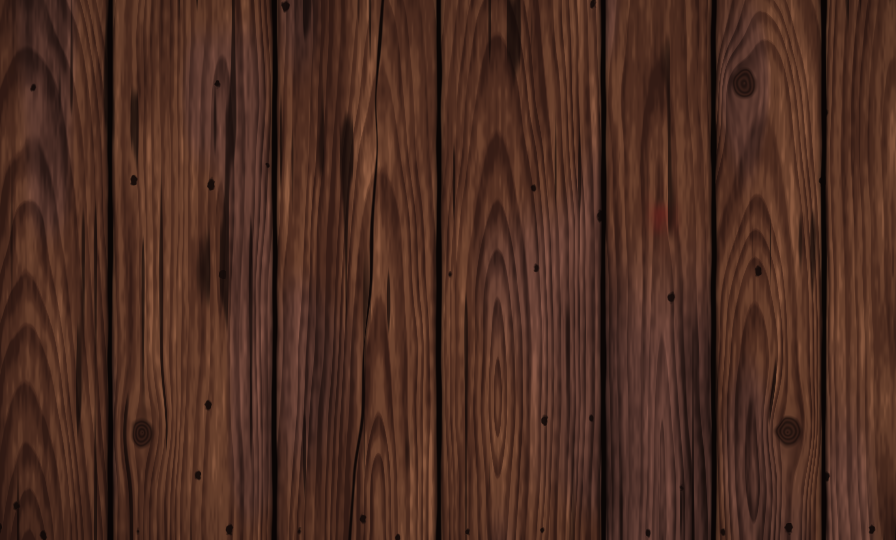
Give the GLSL for this texture, as a Shadertoy shader.

```glsl
#define PLANK_W 0.123
#define EXTRA_W 0.0605
#define GAP 0.0027
#define RING 0.0085
#define KNOT_R 0.014
#define GROOVE vec3(0.06, 0.03, 0.025)
#define DARK vec3(0.20, 0.105, 0.078)
#define MID vec3(0.30, 0.17, 0.12)
#define LIGHT vec3(0.40, 0.245, 0.17)
#define GLOW vec3(0.53, 0.34, 0.24)
#define ASH vec3(0.31, 0.20, 0.19)
#define STAIN vec3(0.42, 0.11, 0.10)

float hash(vec2 p) {
    return fract(sin(dot(p, vec2(127.1, 311.7))) * 43758.5453);
}

float noise(vec2 p) {
    vec2 i = floor(p), f = fract(p);
    f = f * f * (3.0 - 2.0 * f);
    vec2 e = vec2(1.0, 0.0);
    return mix(mix(hash(i), hash(i + e), f.x),
               mix(hash(i + e.yx), hash(i + e.xx), f.x), f.y);
}

// Left edge of a plank: the second to fourth planks are wider
float plankEdge(float i) {
    return PLANK_W * i + EXTRA_W * clamp(i - 1.0, 0.0, 3.0);
}

vec2 knotCentre(float k) {
    return vec2(0.159 + 0.672 * min(k, 1.0) + 0.048 * max(k - 1.0, 0.0),
                0.12 + 0.39 * mod(k, 2.0));
}

// Growth rings cut lengthwise: straight at the sides, arched at the core
float growthRings(vec2 q, float id, float left, float right) {
    float core = mix(left, right, 0.25 + 0.55 * hash(vec2(id, 3.0)));
    float slope = mix(0.06, 0.13, hash(vec2(id, 5.0)));
    float depth = (q.y - mix(-0.2, 0.8, hash(vec2(id, 9.0)))) * slope;
    float wave = 0.022 * noise(vec2(q.x * 9.0 + id * 17.0, q.y * 4.0))
               + 0.004 * noise(vec2(q.x * 45.0, q.y * 14.0 + id * 5.0));
    float r = length(vec2(q.x - core, depth)) + wave;
    float s = fract(r / RING + 1.6 * noise(vec2(r * 55.0, id)));
    return smoothstep(0.25, 0.8, s) * (1.0 - smoothstep(0.86, 1.0, s));
}

// Small dark holes, one at most in each cell
float holes(vec2 p, vec2 cell, float chance, float px) {
    vec2 id = floor(p / cell);
    vec2 c = (id + 0.2 + 0.6 * vec2(hash(id), hash(id + 31.0))) * cell;
    float r = mix(0.0015, 0.0042, hash(id + 53.0));
    float d = length((p - c) * vec2(1.0, 0.65)) + 0.002 * (noise(p * 350.0) - 0.5);
    return step(hash(id + 77.0), chance) * (1.0 - smoothstep(r - px, r + px, d));
}

void mainImage(out vec4 fragColor, in vec2 fragCoord) {
    float px = 1.0 / iResolution.x;
    vec2 p = fragCoord * px;

    float id = 0.0;
    for (float i = 1.0; i < 7.0; i++) id += step(plankEdge(i), p.x);
    float left = plankEdge(id), right = plankEdge(id + 1.0);
    float seed = hash(vec2(id, 7.0));

    // Knots push the grain aside
    vec2 q = p;
    float knot = 0.0, knotRing = 0.0;
    for (float k = 0.0; k < 3.0; k++) {
        vec2 d = p - knotCentre(k);
        vec2 e = d / vec2(0.024, 0.05);
        q.x -= 0.8 * d.x * exp(-dot(e, e));
        float r = length(d * vec2(1.0, 0.85)) + 0.005 * (noise(p * 90.0) - 0.5);
        float inside = 1.0 - smoothstep(KNOT_R * 0.75, KNOT_R * 1.15, r);
        knot = max(knot, inside);
        knotRing += inside * (0.5 + 0.5 * sin(r * 1500.0));
    }

    // Tone from rings, fibres and broad blotches
    vec2 g = vec2(q.x, q.y + id * 3.7);
    float ring = growthRings(q, id, left, right);
    float fibre = 0.6 * noise(g * vec2(260.0, 14.0)) + 0.4 * noise(g * vec2(480.0, 70.0));
    float blotch = 0.6 * noise(g * vec2(22.0, 3.0)) + 0.4 * noise(g * vec2(60.0, 9.0));
    float strength = mix(0.25, 0.62, noise(g * vec2(14.0, 2.5) + 40.0));
    float tone = 0.63 - strength * ring + 0.6 * (fibre - 0.5)
               + 0.75 * (blotch - 0.5) + 0.12 * (seed - 0.5);
    tone += 0.08 * smoothstep(0.65, 0.95, p.x);
    vec3 wood = mix(DARK, MID, smoothstep(0.0, 0.45, tone));
    wood = mix(wood, LIGHT, smoothstep(0.42, 0.75, tone));
    wood = mix(wood, GLOW, smoothstep(0.75, 1.05, tone));

    // Greyed weathering, strongest low on the fifth plank, and a red stain
    float fifth = 1.0 - step(0.5, abs(id - 4.0));
    float ashy = smoothstep(0.55, 0.8, noise(g * vec2(18.0, 5.0) + 90.0));
    ashy = max(0.5 * ashy, fifth * 0.6 * (1.0 - smoothstep(0.2, 0.38, p.y)));
    wood = mix(wood, ASH * (0.45 + tone), ashy);
    vec2 s = (p - vec2(0.738, 0.357)) / vec2(0.014, 0.024);
    wood = mix(wood, STAIN, 0.7 * exp(-dot(s, s)) * noise(p * vec2(120.0, 60.0)));

    // Knot heart
    wood = mix(wood, mix(GROOVE, DARK, 0.25 + 0.6 * knotRing), 0.85 * knot);

    // Fine checks, one long split, worm holes and a row of nails
    float checks = smoothstep(0.83, 0.93, noise(g * vec2(150.0, 6.0) + 13.0));
    float splitX = 0.393 + 0.06 * p.y + 0.008 * (noise(vec2(p.y * 14.0, 2.0)) - 0.5);
    float splitW = mix(0.0006, 0.0021, noise(vec2(p.y * 18.0, 8.0)));
    float split = 1.0 - smoothstep(splitW - px, splitW + px, abs(p.x - splitX));
    float pits = holes(p, vec2(0.09, 0.11), 0.4, px);
    float nails = holes(p - vec2(0.03, -0.003), vec2(0.092, 0.022), 1.0, px) * step(p.y, 0.019);
    wood = mix(wood, GROOVE, max(max(0.7 * checks, split), 0.9 * max(pits, nails)));

    // Worn plank edges and the gaps between them
    float edge = min(id < 0.5 ? 1.0 : p.x - left, right - p.x);
    edge += 0.0016 * (noise(vec2(id * 9.0 + step(0.5 * (left + right), p.x), p.y * 25.0)) - 0.5);
    wood *= mix(0.72, 1.0, smoothstep(GAP, GAP * 3.0, edge));
    wood = mix(GROOVE * 0.6, wood, smoothstep(GAP - px, GAP + px, edge));

    // Slight falloff toward the corners
    vec2 v = fragCoord / iResolution.xy - 0.5;
    fragColor = vec4(wood * (1.06 - 0.35 * dot(v, v)), 1.0);
}
```
